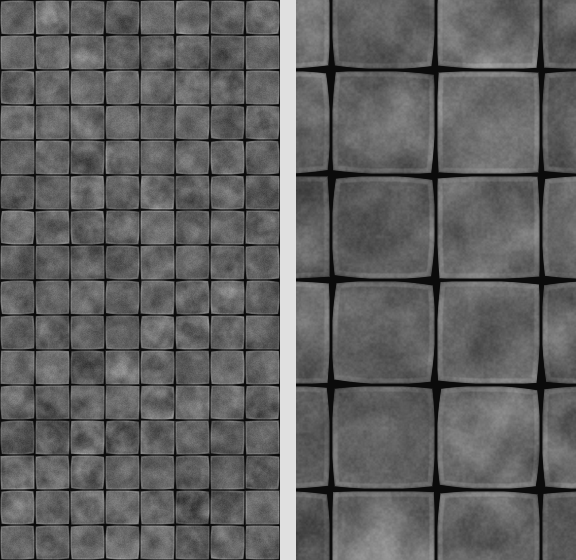
Left, the full canvas; right, a detail of the centre.
Write a Shadertoy shader that draws this pattern.

```glsl
// Grid of bulging, slightly crooked grey stone tiles with cloudy stains and dark joints.

const vec2 TILE_COUNT = vec2(8.0, 16.0);
const vec3 JOINT_COLOR = vec3(0.045);

float hash(vec2 p) {
    vec3 q = fract(p.xyx * vec3(0.1031, 0.1030, 0.0973));
    q += dot(q, q.yzx + 33.33);
    return fract((q.x + q.y) * q.z);
}

// Random value in -1..1 for one property of a tile
float vary(vec2 id, float property) {
    return 2.0 * hash(id + property * vec2(17.0, 31.0)) - 1.0;
}

float valueNoise(vec2 p) {
    vec2 cell = floor(p), f = fract(p);
    f = f * f * (3.0 - 2.0 * f);
    float bottom = mix(hash(cell), hash(cell + vec2(1.0, 0.0)), f.x);
    float top = mix(hash(cell + vec2(0.0, 1.0)), hash(cell + 1.0), f.x);
    return mix(bottom, top, f.y);
}

float fbm(vec2 p) {
    float sum = 0.0, amplitude = 0.5;
    for (int i = 0; i < 4; i++) {
        sum += amplitude * (valueNoise(p) - 0.5);
        p = mat2(1.6, 1.2, -1.2, 1.6) * p + 7.3;
        amplitude *= 0.5;
    }
    return sum;
}

vec2 rotate(vec2 p, float angle) {
    float c = cos(angle), s = sin(angle);
    return vec2(c * p.x - s * p.y, s * p.x + c * p.y);
}

// Signed distance to a square whose sides bow outwards
float bulgedSquare(vec2 p, float halfSize, float bulge) {
    vec2 side = abs(p) + bulge * p.yx * p.yx;
    return max(side.x, side.y) - halfSize;
}

// Cloudy stains: soft noise, an off-centre round patch and faint rings
float stains(vec2 p, vec2 id) {
    vec2 seed = 40.0 * vec2(hash(id + 3.1), hash(id + 8.7));
    float strength = 0.7 + 0.5 * hash(id + 5.5);
    float clouds = 0.33 * fbm(p * 2.6 + seed);
    vec2 center = 0.16 * vec2(vary(id, 1.0), vary(id, 2.0));
    float radius = length(p - center) + 0.12 * fbm(p * 4.0 + seed.yx);
    float patchTone = vary(id, 3.0);
    float roundPatch = 0.085 * patchTone * (1.0 - smoothstep(0.04, 0.42, radius));
    float rings = 0.012 * sin(radius * 24.0 + 6.0 * patchTone);
    return strength * (clouds + roundPatch + rings);
}

float grain(vec2 p) {
    return 0.05 * (valueNoise(p * 34.0) - 0.5) + 0.035 * (valueNoise(p * 61.0) - 0.5);
}

void mainImage(out vec4 fragColor, in vec2 fragCoord) {
    vec2 grid = fragCoord / iResolution.xy * TILE_COUNT;
    vec2 id = floor(grid);
    vec2 local = fract(grid) - 0.5;
    float pixel = TILE_COUNT.x / iResolution.x;

    // Tile outline, clipped so that a thin joint always remains
    vec2 p = rotate(local, 0.028 * vary(id, 4.0));
    float outline = bulgedSquare(p, 0.49, 0.10 + 0.06 * vary(id, 5.0));
    float jointLimit = max(abs(local.x), abs(local.y)) - 0.486;
    float dist = max(outline, jointLimit);
    float coverage = 1.0 - smoothstep(-0.6 * pixel, 0.6 * pixel, dist);

    // Surface tone
    float tone = 0.395 + 0.04 * vary(id, 6.0) + stains(local, id) + grain(grid);
    tone -= 0.035 * smoothstep(0.35, 0.68, length(local));

    // Worn bright rim, uneven along the edge
    float rim = 1.0 - smoothstep(0.008, 0.03, abs(dist + 0.03));
    tone += rim * (0.03 + 0.07 * valueNoise(grid * 3.0 + 11.0));

    vec3 color = mix(JOINT_COLOR, vec3(clamp(tone, 0.1, 0.7)), coverage);
    fragColor = vec4(color, 1.0);
}
```
